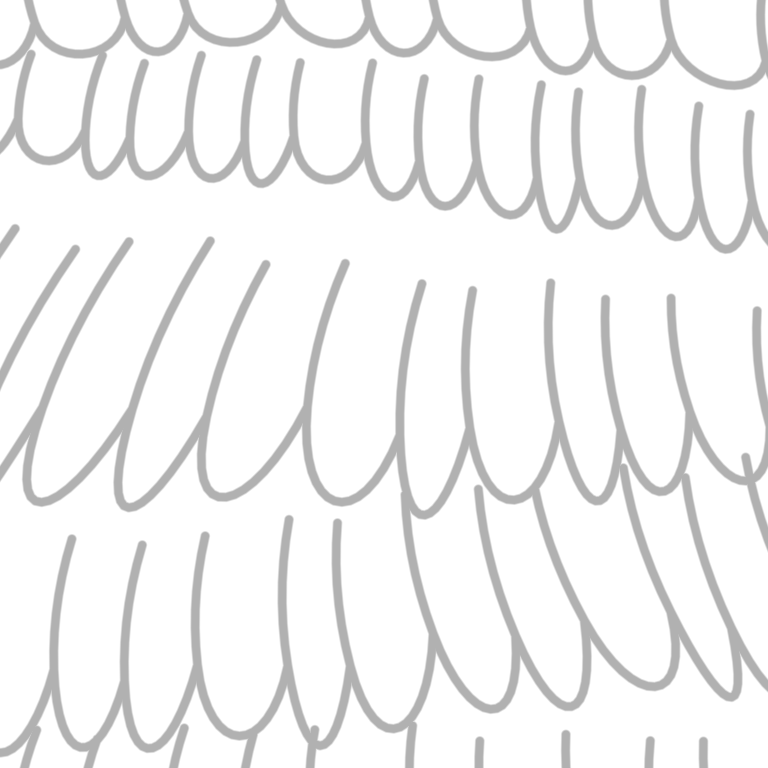
A WebGL 2 fragment shader for this pattern:

```glsl
#version 300 es
precision highp float;
// Rows of overlapping feathers drawn as round grey strokes on white.
// Each feather is a bowed edge (quadratic curve) that runs into a U-shaped
// tip (cubic curve) ending on its neighbour; layered sines vary the shapes.

uniform vec2 u_resolution;
out vec4 fragColor;

const vec3 PAPER = vec3(1.0);
const vec3 INK = vec3(0.693);
const float STROKE_RADIUS = 0.0057;
const float SOFTNESS = 0.0016;
const float SHOULDER = 0.64;     // where the tip begins along the feather
const float TIP_DROP = 0.47;     // reach of the tip's control points
const float BOW = 0.055;         // sideways bulge of the edge
const float FIRST_ROOT = -0.17;
const float LAST_ROOT = 1.28;
const int ROWS = 5;
const int MAX_FEATHERS = 24;
const int EDGE_STEPS = 7;
const int TIP_STEPS = 16;

// Root line of each row: height at left, height at right, arch, spacing
const vec4 ROOT_LINE[ROWS] = vec4[ROWS](
    vec4(1.05, 1.00, 0.04, 0.105),
    vec4(0.93, 0.85, 0.02, 0.072),
    vec4(0.70, 0.59, 0.00, 0.088),
    vec4(0.27, 0.41, 0.00, 0.088),
    vec4(0.05, 0.04, 0.00, 0.100));

// Feathers of each row: length at left and right, lean at left and right
const vec4 PLUMAGE[ROWS] = vec4[ROWS](
    vec4(0.13, 0.13, 0.02, 0.01),
    vec4(0.14, 0.19, -0.03, 0.00),
    vec4(0.37, 0.23, -0.19, 0.03),
    vec4(0.27, 0.30, -0.04, 0.10),
    vec4(0.20, 0.25, -0.04, 0.03));

struct Feather {
    vec2 root;
    vec2 bend;
    vec2 shoulder;
    vec2 axis;
};

// Layered sines, about -1 to 1
float wobble(float s) {
    return 0.6 * sin(s * 2.4 + 0.7) + 0.4 * sin(s * 5.3 + 2.1);
}

Feather makeFeather(int row, int index) {
    vec4 line = ROOT_LINE[row];
    vec4 plume = PLUMAGE[row];
    float seed = float(index) + 17.3 * float(row);
    float x = FIRST_ROOT + line.w * (float(index) + 0.22 * wobble(seed));
    float across = clamp(x, 0.0, 1.0);
    float y = mix(line.x, line.y, across) + line.z * sin(3.14159 * across);

    float size = mix(plume.x, plume.y, across) * (1.0 + 0.08 * wobble(seed + 5.0));
    float lean = mix(plume.z, plume.w, smoothstep(0.1, 0.8, x));
    lean += 0.04 * size * wobble(seed + 9.0);

    Feather f;
    f.root = vec2(x, y + 0.06 * size * wobble(seed + 3.0));
    f.axis = vec2(lean, -size);
    f.shoulder = f.root + f.axis * SHOULDER;
    f.bend = mix(f.root, f.shoulder, 0.5) - vec2(BOW * size, 0.0);
    return f;
}

float segmentDistance(vec2 p, vec2 a, vec2 b) {
    vec2 ab = b - a;
    float t = clamp(dot(p - a, ab) / dot(ab, ab), 0.0, 1.0);
    return length(p - a - ab * t);
}

// Distance to a cubic Bezier curve, split into straight steps
float curveDistance(vec2 p, vec2 a, vec2 b, vec2 c, vec2 d, int steps) {
    float nearest = 1.0;
    vec2 last = a;
    for (int i = 1; i <= steps; i++) {
        float t = float(i) / float(steps);
        float u = 1.0 - t;
        vec2 next = u * u * (u * a + 3.0 * t * b) + t * t * (3.0 * u * c + t * d);
        nearest = min(nearest, segmentDistance(p, last, next));
        last = next;
    }
    return nearest;
}

float featherDistance(vec2 p, Feather f, Feather neighbour, float spacing) {
    // Edge from root to shoulder, a quadratic raised to a cubic
    float edge = curveDistance(p, f.root, mix(f.root, f.bend, 2.0 / 3.0),
        mix(f.shoulder, f.bend, 2.0 / 3.0), f.shoulder, EDGE_STEPS);
    // Rounded tip, rising again to the neighbour's shoulder
    float drop = TIP_DROP * length(f.axis);
    vec2 down = f.shoulder + normalize(f.shoulder - f.bend) * drop;
    vec2 up = neighbour.shoulder + normalize(f.axis) * drop - vec2(0.2 * spacing, 0.0);
    float tip = curveDistance(p, f.shoulder, down, up, neighbour.shoulder, TIP_STEPS);
    return min(edge, tip);
}

void main() {
    vec2 p = gl_FragCoord.xy / u_resolution;
    float nearest = 1.0;
    for (int row = 0; row < ROWS; row++) {
        float spacing = ROOT_LINE[row].w;
        Feather f = makeFeather(row, 0);
        for (int i = 1; i < MAX_FEATHERS && f.root.x < LAST_ROOT; i++) {
            Feather neighbour = makeFeather(row, i);
            // Skip feathers too far away to touch this point
            float reach = 0.65 * length(f.axis) + 1.6 * spacing;
            if (distance(p, f.root + 0.55 * f.axis) < reach)
                nearest = min(nearest, featherDistance(p, f, neighbour, spacing));
            f = neighbour;
        }
    }
    float blur = max(SOFTNESS, 0.75 / u_resolution.y);
    float ink = 1.0 - smoothstep(-blur, blur, nearest - STROKE_RADIUS);
    fragColor = vec4(mix(PAPER, INK, ink), 1.0);
}
```
